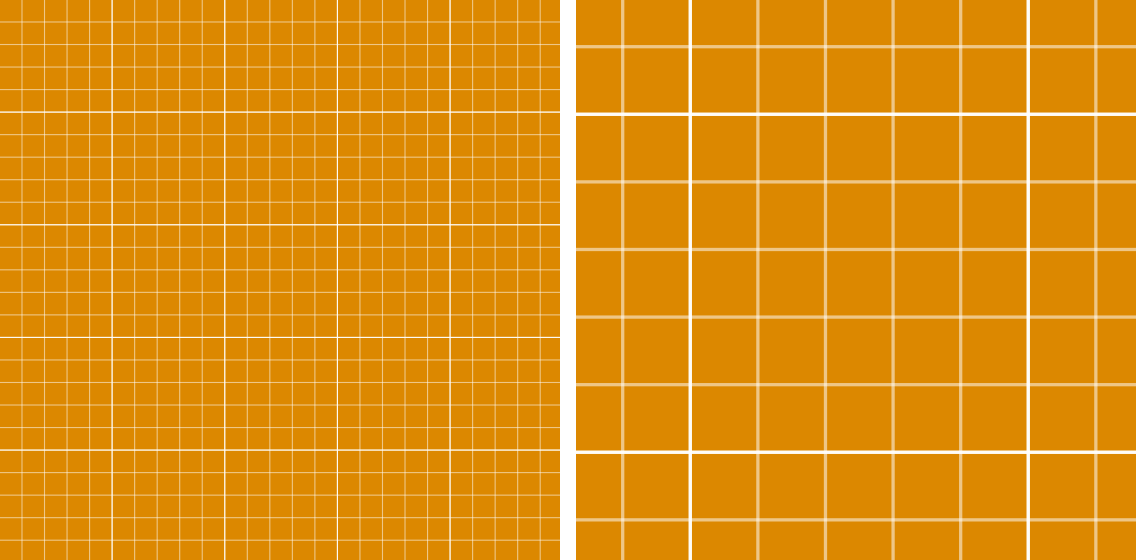
Left, the full canvas; right, a detail of the centre.
Write a Shadertoy shader that draws this pattern.

```glsl
// Graph-paper grid: thin white rules on flat amber, five fine cells to each
// bold square. Each rule is a repeated distance, smoothed by the exact share
// of the pixel it covers; fine rules are translucent, bold ones nearly opaque.

#define PAPER_COLOR  vec3(0.863, 0.533, 0.0)
#define RULE_COLOR   vec3(1.0)
#define BOLD_PITCH   (103.0 / 512.0)  // bold square side, in canvas heights
#define FINE_PER_BOLD 5.0             // fine cells across one bold square
#define GRID_START   (-0.5 / 512.0)   // first bold rule, from left and top
#define RULE_WIDTH   (1.0 / 512.0)
#define FINE_OPACITY 0.525
#define BOLD_OPACITY 0.94

// Distance on each axis to the nearest rule of a repeating set
vec2 ruleDistance(vec2 p, float pitch) {
    return abs(mod(p + 0.5 * pitch, pitch) - 0.5 * pitch);
}

// Share of a pixel covered by a rule at the given distance, per axis
vec2 ruleCoverage(vec2 dist, float pixel) {
    vec2 overlap = 0.5 * (RULE_WIDTH + pixel) - dist;
    return clamp(overlap, 0.0, min(RULE_WIDTH, pixel)) / pixel;
}

// Lay vertical rules, then horizontal ones, over a base colour
vec3 drawRules(vec3 base, vec2 p, float pitch, float opacity, float pixel) {
    vec2 alpha = opacity * ruleCoverage(ruleDistance(p, pitch), pixel);
    base = mix(base, RULE_COLOR, alpha.x);
    return mix(base, RULE_COLOR, alpha.y);
}

void mainImage(out vec4 fragColor, in vec2 fragCoord) {
    // Canvas units, measured from the top left
    float pixel = 1.0 / iResolution.y;
    vec2 p = vec2(fragCoord.x, iResolution.y - fragCoord.y) * pixel - GRID_START;

    // Fine grid below, bold grid on top
    vec3 color = PAPER_COLOR;
    color = drawRules(color, p, BOLD_PITCH / FINE_PER_BOLD, FINE_OPACITY, pixel);
    color = drawRules(color, p, BOLD_PITCH, BOLD_OPACITY, pixel);

    fragColor = vec4(color, 1.0);
}
```
